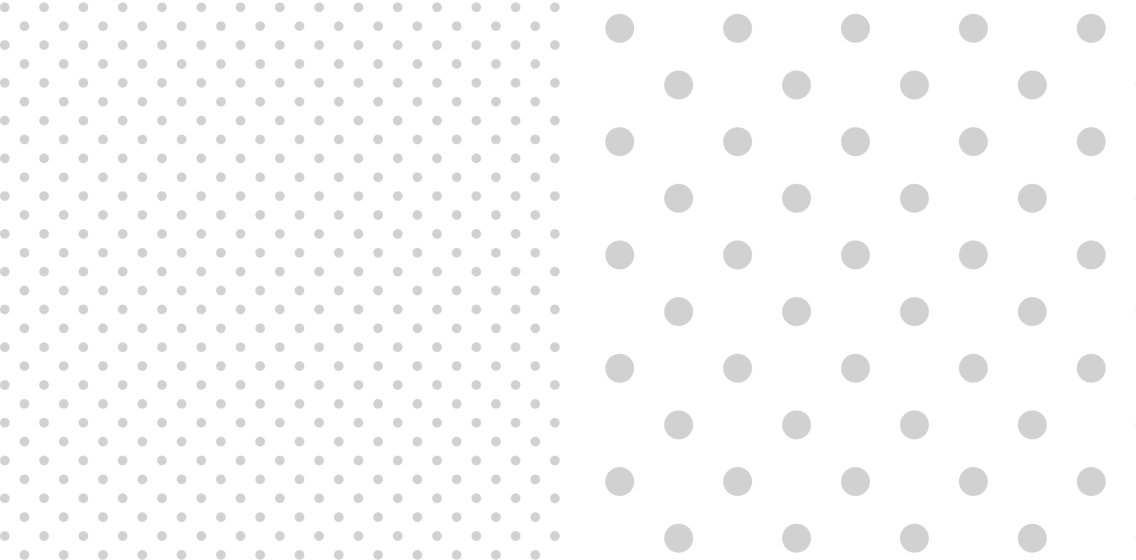
Left: the whole. Right: its middle third, enlarged.
Reproduce this pattern procedurally as a Shadertoy shader.

```glsl
const vec3 PAPER_COLOR = vec3(1.0);
const vec3 DOT_COLOR = vec3(0.82, 0.821, 0.824);
const vec2 DOT_SPACING = vec2(0.07017, 0.06744); // repeat of one straight grid
const vec2 GRID_ANCHOR = vec2(0.4997, 0.987);    // centre of one dot, top row
const float DOT_RADIUS = 0.0086;

// Distance to the nearest dot centre of a straight grid
float gridDistance(vec2 p) {
    vec2 cell = fract(p / DOT_SPACING + 0.5) - 0.5;
    return length(cell * DOT_SPACING);
}

// Signed distance to staggered dots: two grids half a repeat apart
float polkaDots(vec2 p) {
    float centreDistance = min(gridDistance(p), gridDistance(p + 0.5 * DOT_SPACING));
    return centreDistance - DOT_RADIUS;
}

void mainImage(out vec4 fragColor, in vec2 fragCoord) {
    vec2 uv = fragCoord / iResolution.y;
    float pixel = 1.0 / iResolution.y;

    // Edge blended across about one pixel
    float d = polkaDots(uv - GRID_ANCHOR);
    float coverage = 1.0 - smoothstep(-0.75 * pixel, 0.75 * pixel, d);

    fragColor = vec4(mix(PAPER_COLOR, DOT_COLOR, coverage), 1.0);
}
```
